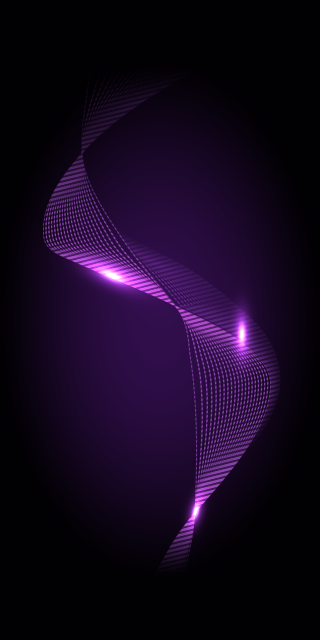
Reproduce this background procedurally as a WebGL 1 fragment shader.

```glsl
precision highp float;
// A twisting ribbon of dashed violet strands with three flares on a dark purple glow.

uniform vec2 u_resolution;

// Space: x runs 0..1 to the right, y runs 0..2 downward.
const vec2 HALO_CENTER = vec2(0.50, 1.00);
const vec2 HALO_RADIUS = vec2(0.51, 0.82);
const vec3 HALO_COLOR = vec3(0.185, 0.055, 0.285);
const vec3 NIGHT_COLOR = vec3(0.004, 0.0, 0.010);
const vec3 STRAND_COLOR = vec3(0.58, 0.29, 0.73);
const vec3 HOT_COLOR = vec3(0.85, 0.34, 0.94);
const vec3 FLARE_COLOR = vec3(0.72, 0.22, 0.92);
const vec3 CORE_COLOR = vec3(1.0, 0.84, 0.96);

const float STRAND_COUNT = 20.0;
const float STRAND_CROWDING = 1.3;
const float STRAND_RADIUS = 0.0017;
const float DASH_PERIOD = 0.014;
const float DASH_SLANT = 0.25;
const float PINCH_WIDTH = 0.007;

// Edge knots: (y, x, slope dx/dy).
const vec3 SWEEP_0 = vec3(0.221, 0.612, -1.9);
const vec3 SWEEP_1 = vec3(0.482, 0.253, -0.9);
const vec3 SWEEP_2 = vec3(0.716, 0.135, 0.0);
const vec3 SWEEP_3 = vec3(0.802, 0.195, 2.2);
const vec3 SWEEP_4 = vec3(0.956, 0.547, 2.1);
const vec3 SWEEP_5 = vec3(1.068, 0.755, 1.3);
const vec3 SWEEP_6 = vec3(1.198, 0.846, 0.0);
const vec3 SWEEP_7 = vec3(1.602, 0.609, -0.9);
const vec3 SWEEP_8 = vec3(1.797, 0.482, -0.55);

const vec3 SPINE_0 = vec3(0.221, 0.280, -0.1);
const vec3 SPINE_1 = vec3(0.482, 0.257, 0.1);
const vec3 SPINE_2 = vec3(0.755, 0.390, 0.68);
const vec3 SPINE_3 = vec3(0.956, 0.547, 0.78);
const vec3 SPINE_4 = vec3(1.120, 0.594, 0.15);
const vec3 SPINE_5 = vec3(1.602, 0.609, -0.03);
const vec3 SPINE_6 = vec3(1.797, 0.578, -0.2);

const vec3 VEIL_0 = vec3(0.700, 0.355, 0.8);
const vec3 VEIL_1 = vec3(0.846, 0.600, 1.5);
const vec3 VEIL_2 = vec3(0.990, 0.780, 1.1);
const vec3 VEIL_3 = vec3(1.146, 0.872, 0.2);
const vec3 VEIL_4 = vec3(1.500, 0.700, -0.9);

// Cubic Hermite span between two knots.
float span(float y, vec3 a, vec3 b) {
  float h = b.x - a.x;
  float t = clamp((y - a.x) / h, 0.0, 1.0);
  float u = 1.0 - t;
  return u * u * ((1.0 + 2.0 * t) * a.y + t * h * a.z)
       + t * t * ((1.0 + 2.0 * u) * b.y - u * h * b.z);
}

float sweepEdge(float y) {
  if (y < SWEEP_1.x) return span(y, SWEEP_0, SWEEP_1);
  if (y < SWEEP_2.x) return span(y, SWEEP_1, SWEEP_2);
  if (y < SWEEP_3.x) return span(y, SWEEP_2, SWEEP_3);
  if (y < SWEEP_4.x) return span(y, SWEEP_3, SWEEP_4);
  if (y < SWEEP_5.x) return span(y, SWEEP_4, SWEEP_5);
  if (y < SWEEP_6.x) return span(y, SWEEP_5, SWEEP_6);
  if (y < SWEEP_7.x) return span(y, SWEEP_6, SWEEP_7);
  return span(y, SWEEP_7, SWEEP_8);
}

float spineEdge(float y) {
  if (y < SPINE_1.x) return span(y, SPINE_0, SPINE_1);
  if (y < SPINE_2.x) return span(y, SPINE_1, SPINE_2);
  if (y < SPINE_3.x) return span(y, SPINE_2, SPINE_3);
  if (y < SPINE_4.x) return span(y, SPINE_3, SPINE_4);
  if (y < SPINE_5.x) return span(y, SPINE_4, SPINE_5);
  return span(y, SPINE_5, SPINE_6);
}

float veilEdge(float y) {
  if (y < VEIL_1.x) return span(y, VEIL_0, VEIL_1);
  if (y < VEIL_2.x) return span(y, VEIL_1, VEIL_2);
  if (y < VEIL_3.x) return span(y, VEIL_2, VEIL_3);
  return span(y, VEIL_3, VEIL_4);
}

// Dashed strands between two edges; each edge is (x, slope).
float strands(vec2 p, vec2 from, vec2 to, float px) {
  float gap = to.x - from.x;
  float width = sqrt(gap * gap + PINCH_WIDTH * PINCH_WIDTH);
  float s = 0.5 + (p.x - 0.5 * (from.x + to.x)) / (gap < 0.0 ? -width : width);
  float k = clamp(s, 0.001, 1.0);
  float slope = mix(from.y, to.y, k);
  float across = width * inversesqrt(1.0 + slope * slope);
  float inside = clamp(0.5 + min(s, 1.0 - s) * across / px, 0.0, 1.0);
  float n = STRAND_COUNT * pow(k, STRAND_CROWDING);
  float spacing = across * k / (n * STRAND_CROWDING);
  float d = abs(fract(n + 0.5) - 0.5) * spacing;
  float line = 1.0 - smoothstep(max(STRAND_RADIUS - px, 0.0), STRAND_RADIUS + 0.8 * px, d);
  float mean = min(2.4 * STRAND_RADIUS / spacing, 1.0);
  line = mix(mean, line, smoothstep(1.2 * px, 2.6 * px, spacing));
  float dash = abs(fract((p.y + DASH_SLANT * p.x) / DASH_PERIOD) - 0.5) * DASH_PERIOD;
  float soft = 0.6 * px;
  dash = 1.0 - smoothstep(0.28 * DASH_PERIOD - soft, 0.28 * DASH_PERIOD + soft, dash);
  return inside * line * mix(0.3, 1.0, dash);
}

// Stretched flare: wide violet bloom plus a pale core.
vec3 flare(vec2 p, vec2 center, vec2 axis, vec2 size) {
  vec2 a = normalize(axis), q = p - center;
  float r = length(vec2(dot(q, a), a.x * q.y - a.y * q.x) / size);
  return FLARE_COLOR * (0.65 * exp(-r * r) + 0.25 * exp(-1.2 * r)) + CORE_COLOR * exp(-6.0 * r * r);
}

void main() {
  vec2 uv = gl_FragCoord.xy / u_resolution;
  vec2 p = vec2(uv.x, 2.0 - 2.0 * uv.y);
  float px = 2.0 / u_resolution.y;

  // Background halo
  vec2 h = (p - HALO_CENTER) / HALO_RADIUS;
  vec3 color = NIGHT_COLOR + HALO_COLOR * pow(max(1.0 - dot(h, h), 0.0), 1.35);

  // Edges and their slopes
  float e = 0.004, y2 = p.y + e;
  vec2 sweep = vec2(sweepEdge(p.y), sweepEdge(y2));
  vec2 spine = vec2(spineEdge(p.y), spineEdge(y2));
  vec2 veil = vec2(veilEdge(p.y), veilEdge(y2));
  vec2 rim = max(sweep, spine);
  sweep.y = (sweep.y - sweep.x) / e;
  spine.y = (spine.y - spine.x) / e;
  veil.y = (veil.y - veil.x) / e;
  rim.y = (rim.y - rim.x) / e;

  // Faint outer veil, then the main ribbon
  float veilFade = smoothstep(0.70, 0.85, p.y) * (1.0 - smoothstep(1.2, 1.45, p.y));
  veilFade *= 1.0 - 0.7 * smoothstep(rim.x, veil.x + 0.001, p.x);
  color += STRAND_COLOR * 0.38 * veilFade * strands(p, rim, veil, px);
  float fade = mix(0.22, 1.0, smoothstep(0.38, 0.72, p.y)) * smoothstep(0.20, 0.34, p.y);
  fade *= 1.0 - smoothstep(1.60, 1.81, p.y);
  float heat = exp(-pow((p.y - 0.93) / 0.12, 2.0)) + exp(-pow((p.y - 1.59) / 0.06, 2.0));
  vec3 tint = mix(STRAND_COLOR, HOT_COLOR, min(heat, 1.0));
  color = mix(color, tint, 0.9 * fade * strands(p, spine, sweep, px));

  // Flares
  color += flare(p, vec2(0.352, 0.862), vec2(2.3, 1.0), vec2(0.085, 0.030));
  color += flare(p, vec2(0.756, 1.045), vec2(0.0, 1.0), vec2(0.070, 0.023));
  color += flare(p, vec2(0.612, 1.598), vec2(-0.25, 1.0), vec2(0.050, 0.020));
  gl_FragColor = vec4(min(color, 1.0), 1.0);
}
```
